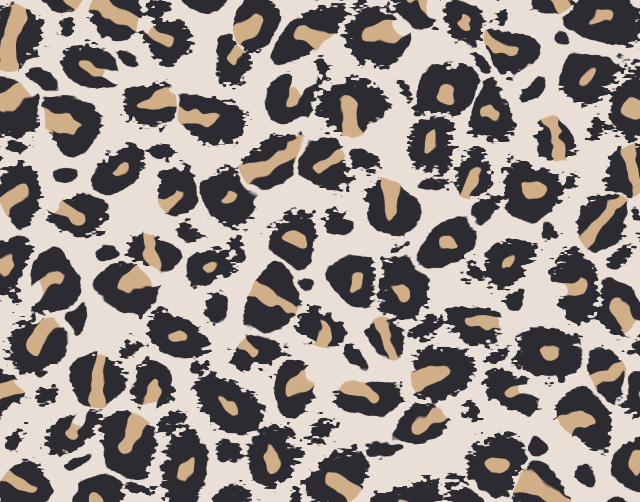
Write a Shadertoy shader that draws this pattern.

```glsl
// Leopard print: dark rosettes with tan hearts and small filler spots on cream.
// A turned, warped grid scatters the spots; each one is a lumpy distance field
// kept apart from its neighbours, with dry-brush noise fraying the outer edge.

const float CELLS = 7.6; // grid cells per canvas height

vec3 hash3(vec2 p) {
    vec3 h = fract(p.xyx * vec3(0.1031, 0.1030, 0.0973));
    h += dot(h, h.yxz + 33.33);
    return fract((h.xxy + h.yzz) * h.zyx);
}

float noise(vec2 p) {
    vec2 i = floor(p), f = fract(p);
    f = f * f * (3.0 - 2.0 * f);
    return mix(mix(hash3(i).x, hash3(i + vec2(1, 0)).x, f.x),
               mix(hash3(i + vec2(0, 1)).x, hash3(i + vec2(1, 1)).x, f.x), f.y);
}

vec2 wobble(vec2 p) {
    return vec2(noise(p), noise(p + 31.7)) - 0.5;
}

mat2 turn(float a) {
    return mat2(cos(a), sin(a), -sin(a), cos(a));
}

// Centre and radius of the rosette in a cell
vec3 rosetteDisc(vec2 id) {
    vec3 h = hash3(id);
    return vec3(id + 0.5 + 0.38 * (h.xy - 0.5), 0.32 + 0.15 * h.z);
}

// Uneven ellipse
float blob(vec2 v, float radius, float stretch, vec3 h) {
    vec2 q = turn(6.283 * h.x) * v / vec2(stretch, 1.0 / stretch);
    float a = atan(q.y, q.x);
    return length(q) - radius * (1.0 + 0.07 * sin(2.0 * a + 6.0 * h.y) + 0.08 * sin(3.0 * a + 6.0 * h.z));
}

// x: outline, y: heart or notch, z: where the tan stops along the notch
vec3 rosette(vec2 v, float radius, vec2 id) {
    vec3 h = hash3(id + 17.3), k = hash3(id + 91.7);
    vec2 t = turn(6.283 * k.x) * v + 0.09 * wobble(v * 7.0 + id * 5.0);
    bool closed = k.y < 0.27, band = k.y > 0.84;
    float from = band ? -1.0 : -0.1 * radius;
    float to = closed ? 0.1 * radius : 1.0;
    float along = clamp(t.x, from, to);
    float width = radius * (0.2 + 0.1 * h.y + 0.08 * smoothstep(0.0, radius, along));
    float heart = length(t - vec2(along, 0.0)) - width;
    float reach = closed || band ? 2.0 : radius * mix(0.35, 1.5, k.z);
    return vec3(blob(v, radius, 1.02 + 0.22 * h.z, h), heart, t.x - reach);
}

// Filler spot at a grid corner, sized by the room between four rosettes
float filler(vec2 g, vec2 corner) {
    vec3 h = hash3(corner + 53.1);
    vec2 c = corner + 0.22 * (h.xy - 0.5);
    float room = 1.0;
    for (int n = 0; n < 4; n++) {
        vec3 disc = rosetteDisc(corner - vec2(n & 1, n >> 1));
        room = min(room, length(c - disc.xy) - disc.z);
    }
    float radius = min(0.13 + 0.08 * h.z, room - 0.05);
    return radius < 0.06 ? 9.0 : blob(g - c, radius, 1.05 + 0.4 * h.y, h.zxy);
}

void mainImage(out vec4 fragColor, in vec2 fragCoord) {
    vec2 p = fragCoord / iResolution.y;
    vec2 g = turn(0.42) * p * CELLS + 40.0;
    g += 0.45 * wobble(g * 0.6) + 0.16 * wobble(g * 2.3) + 0.04 * wobble(g * 8.0);

    // Nearest spot, and the outline of the second nearest
    vec3 spot = vec3(9.0);
    float second = 9.0;
    for (int j = -1; j <= 1; j++) {
        for (int i = -1; i <= 1; i++) {
            vec2 id = floor(g) + vec2(i, j);
            vec3 disc = rosetteDisc(id);
            vec3 big = rosette(g - disc.xy, disc.z, id);
            vec3 small = vec3(filler(g, id), 9.0, 9.0);
            second = min(second, max(spot.x, big.x));
            if (big.x < spot.x) spot = big;
            second = min(second, max(spot.x, small.x));
            if (small.x < spot.x) spot = small;
        }
    }
    // Leave a cream gap between neighbours
    float outline = max(spot.x, 0.5 * (spot.x - second) + 0.035);

    // Dry-brush fraying, stronger in patches and drawn out sideways
    float grain = 0.6 * noise(p * vec2(75, 140)) + 0.4 * noise(p * vec2(150, 260) + 9.0) - 0.5;
    float patchy = smoothstep(0.3, 0.65, noise(g * 1.8 + 7.0));
    float frayed = outline + grain * mix(0.04, 0.27, patchy);

    float dark = max(frayed, -spot.y);
    float tan_ = max(max(spot.y - 0.03, outline - 0.02), spot.z);
    float soft = 0.9 * CELLS / iResolution.y;
    float darkSoft = clamp(0.6 * fwidth(dark), soft, 2.0 * soft);

    vec3 color = vec3(0.914, 0.874, 0.843);
    color = mix(color, vec3(0.815, 0.685, 0.535), 1.0 - smoothstep(-soft, soft, tan_));
    color = mix(color, vec3(0.175, 0.168, 0.195), 1.0 - smoothstep(-darkSoft, darkSoft, dark));
    fragColor = vec4(color, 1.0);
}
```
